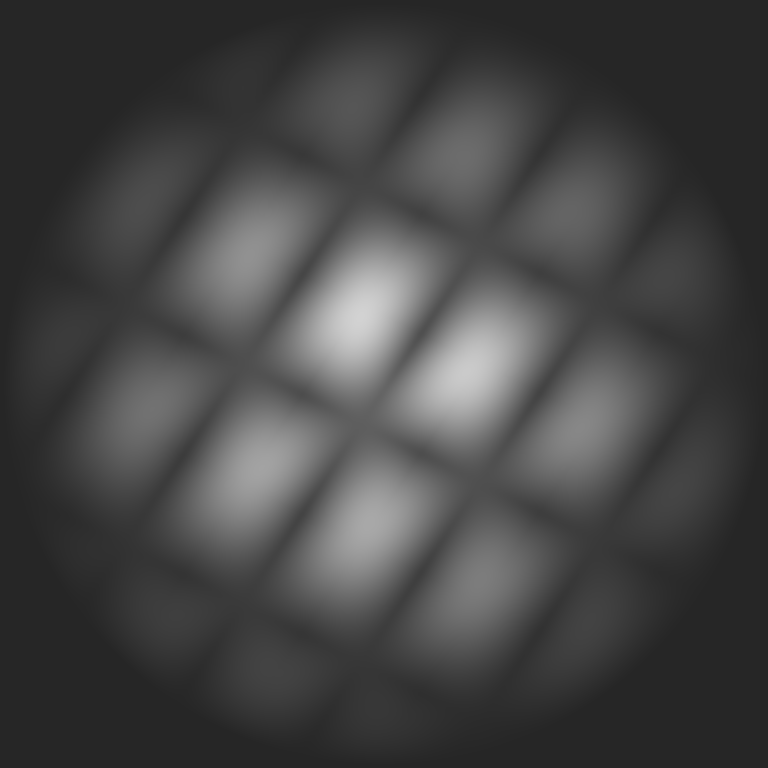
This background is drawn by a WebGL 2 fragment shader. Its source:

```glsl
#version 300 es
precision highp float;
// A soft disc of slanted, glowing cells on dark grey.
// A skewed lattice of sine waves forms the cells, and a linear
// radial falloff dims them from the middle to the rim of the disc.

#define BACKGROUND 0.15
#define GLOW 0.89
#define DISC_RADIUS 0.495
#define LATTICE_ORIGIN vec2(-0.029, -0.052)
#define LATTICE_SHALLOW vec2(0.1543, -0.0768)
#define LATTICE_STEEP vec2(0.1550, 0.2345)
#define SEAM_LEVEL 0.19
#define CROSSING_LEVEL 0.09
#define SEAM_SOFTNESS 0.07

uniform vec2 u_resolution;
out vec4 fragColor;

const float PI = 3.14159;

// Absolute value with a rounded crease at zero
vec2 softAbs(vec2 v) {
    return sqrt(v * v + SEAM_SOFTNESS * SEAM_SOFTNESS) - 0.5 * SEAM_SOFTNESS;
}

// Brightness within the lattice: high in cells, low along seams
float cellLight(vec2 p) {
    mat2 lattice = mat2(LATTICE_SHALLOW, LATTICE_STEEP);
    vec2 phase = PI * (inverse(lattice) * (p - LATTICE_ORIGIN));
    vec2 body = softAbs(sin(phase));
    vec2 crossing = abs(cos(phase));
    return SEAM_LEVEL + (1.0 - SEAM_LEVEL) * body.x * body.y
         + CROSSING_LEVEL * crossing.x * crossing.y;
}

void main() {
    // Centred coordinates, one unit per canvas side
    vec2 p = (gl_FragCoord.xy - 0.5 * u_resolution) / min(u_resolution.x, u_resolution.y);

    // Conical falloff of the disc
    float falloff = max(0.0, 1.0 - length(p) / DISC_RADIUS);

    float grey = BACKGROUND + GLOW * falloff * cellLight(p);
    fragColor = vec4(vec3(grey), 1.0);
}
```
